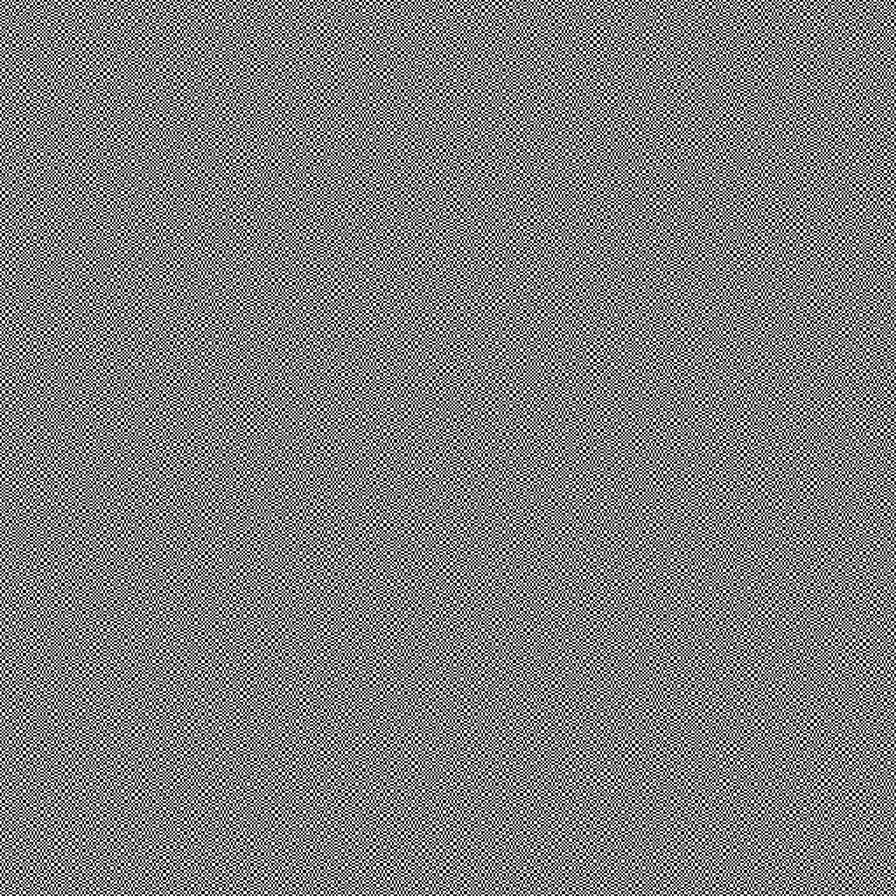
A Shadertoy shader for this texture:

```glsl
const float GRAINS = 512.0;      // finest grains across the canvas
const float BLOCK = 2.0;         // grains along the side of a balanced block
const float FADE_MIN = 0.03;     // tone shift range of the weaker grains
const float FADE_MAX = 0.08;
const float FADED_DARK = 0.14;   // share of weaker grains per tone
const float FADED_LIGHT = 0.20;
const vec3 BLACK = vec3(0.0);
const vec3 WHITE = vec3(1.0);

float hash(vec2 p) {
    vec3 q = fract(p.xyx * vec3(0.1031, 0.1030, 0.0973));
    q += dot(q, q.yzx + 33.33);
    return fract((q.x + q.y) * q.z);
}

// Alternating 0 and 1 from grain to grain
float checker(vec2 grain) {
    return mod(grain.x + grain.y, 2.0);
}

// Random phase, 0 or 1, shared by the grains of one block
float blockPhase(vec2 grain, float size) {
    return step(0.5, hash(floor(grain / size) + 17.0));
}

// Pulls a share of the grains slightly away from pure black or white
float fadeTone(float tone, vec2 grain) {
    float share = mix(FADED_DARK, FADED_LIGHT, tone);
    float weak = 1.0 - step(share, hash(grain + 71.0));
    float fade = weak * mix(FADE_MIN, FADE_MAX, hash(grain + 139.0));
    return mix(fade, 1.0 - fade, tone);
}

// Tone of one grain: a check whose phase flips from block to block
float grainTone(vec2 grain) {
    float tone = abs(checker(grain) - blockPhase(grain, BLOCK));
    return fadeTone(tone, grain);
}

// Grain tones averaged over the footprint of one pixel
float smoothTone(vec2 p, float width) {
    vec2 corner = p + 0.5 * width;
    vec2 border = floor(corner);
    vec2 cover = clamp((corner - border) / width, 0.0, 1.0);
    float lower = mix(grainTone(border - 1.0),
                      grainTone(border - vec2(0.0, 1.0)), cover.x);
    float upper = mix(grainTone(border - vec2(1.0, 0.0)),
                      grainTone(border), cover.x);
    return mix(lower, upper, cover.y);
}

void mainImage(out vec4 fragColor, in vec2 fragCoord) {
    float pixelWidth = GRAINS / iResolution.y;
    float tone = smoothTone(fragCoord * pixelWidth, min(pixelWidth, 1.0));
    fragColor = vec4(mix(BLACK, WHITE, tone), 1.0);
}
```
